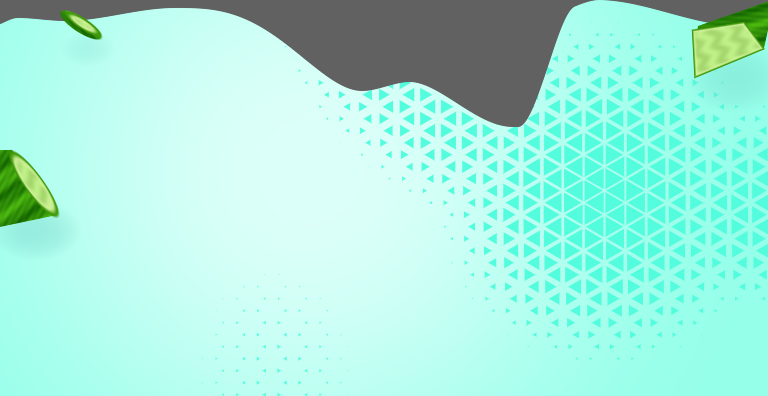
Write a WebGL 1 fragment shader that draws this background.

```glsl
precision highp float;
uniform vec2 u_resolution;

const vec2 CANVAS = vec2(768.0, 396.0);
const vec3 PALE = vec3(0.86, 1.0, 0.975);
const vec3 MINT = vec3(0.59, 1.0, 0.915);
const vec3 TURQUOISE = vec3(0.33, 0.99, 0.87);
const vec3 GREY = vec3(0.38);
const vec3 SHADE = vec3(0.45, 0.82, 0.78);
const vec3 DARK_GREEN = vec3(0.08, 0.4, 0.0);
const vec3 LEAF_GREEN = vec3(0.3, 0.72, 0.06);
const vec3 FLESH = vec3(0.7, 0.89, 0.48);

float fill(float d, float px) {
  return 1.0 - smoothstep(-0.6 * px, 0.6 * px, d);
}

// Coordinates along and across a unit axis
vec2 alongAxis(vec2 p, vec2 axis) {
  return vec2(dot(p, axis), dot(p, vec2(-axis.y, axis.x)));
}

float ellipse(vec2 q, vec2 radii) {
  return (length(q / radii) - 1.0) * min(radii.x, radii.y);
}

float halfPlane(vec2 p, vec2 a, vec2 b) {
  vec2 e = normalize(b - a);
  return dot(p - a, vec2(e.y, -e.x));
}

// Convex quad, corners counter-clockwise
float quad(vec2 p, vec2 a, vec2 b, vec2 c, vec2 d) {
  return max(max(halfPlane(p, a, b), halfPlane(p, b, c)),
             max(halfPlane(p, c, d), halfPlane(p, d, a)));
}

float ramp(float x, float a, float b, float skew) {
  float t = pow(clamp((x - a) / (b - a), 0.0, 1.0), skew);
  return t * t * (3.0 - 2.0 * t);
}

// Height of the wavy upper border
float waveHeight(float x) {
  return 370.0 + 8.0 * ramp(x, -8.0, 18.0, 1.0) - 3.0 * ramp(x, 18.0, 65.0, 1.0)
    + 13.0 * ramp(x, 65.0, 175.0, 1.0) - 83.0 * ramp(x, 175.0, 362.0, 1.5)
    + 9.0 * ramp(x, 362.0, 410.0, 1.0) - 45.0 * ramp(x, 410.0, 513.0, 0.93)
    + 112.0 * ramp(x, 518.0, 575.0, 1.0) + 15.0 * ramp(x, 545.0, 600.0, 1.0)
    - 26.0 * ramp(x, 597.0, 740.0, 1.0);
}

float waveDistance(vec2 p) {
  float slope = waveHeight(p.x + 0.5) - waveHeight(p.x - 0.5);
  return (p.y - waveHeight(p.x)) / sqrt(1.0 + slope * slope);
}

float bump(vec2 q, vec2 radii) {
  q /= radii;
  return max(0.0, 1.0 - dot(q, q));
}

// Relative triangle size across the canvas
float halftoneSize(vec2 c) {
  float core = 0.88 * bump(c - vec2(605.0, 201.0), vec2(172.0, 177.0));
  float arm = 0.6 * bump(alongAxis(c - vec2(450.0, 276.0), vec2(0.82, -0.57)), vec2(205.0, 90.0));
  float right = 0.72 * bump(c - vec2(750.0, 191.0), vec2(110.0, 108.0));
  float dots = 0.17 * bump(c - vec2(275.0, 26.0), vec2(85.0, 112.0));
  return max(max(core, arm), max(right, dots));
}

// Triangular lattice whose cells shrink towards their centroids
float triangles(vec2 p, float px) {
  const vec2 CELL = vec2(20.8, 24.0);
  const vec2 ORIGIN = vec2(417.3, 253.3);
  vec2 g = (p - ORIGIN) / CELL;
  float column = floor(g.x);
  float f = g.x - column;
  float shift = 0.5 * mod(column, 2.0);
  float v = g.y - shift;
  float row = floor(v + 0.5);
  float w = abs(v - row);
  vec2 center = vec2(column + 1.0 / 3.0, row + shift);
  if (w > 0.5 * (1.0 - f)) {
    center = vec2(column + 2.0 / 3.0, floor(v) + 0.5 + shift);
    f = 1.0 - f;
    w = 0.5 - w;
  }
  float size = halftoneSize(ORIGIN + center * CELL);
  float inner = min(f, 0.5 * (1.0 - f) - w);
  return fill(((1.0 - size) / 3.0 - inner) * CELL.x, px) * smoothstep(0.0, 0.06, size);
}

vec3 leafSkin(vec2 q) {
  float streaks = sin(q.y * 0.22) + 0.5 * sin(q.y * 0.6 + q.x * 0.08) + 0.3 * sin(q.x * 0.5 + q.y);
  return mix(DARK_GREEN, LEAF_GREEN, clamp(0.5 + 0.32 * streaks, 0.0, 1.0));
}

// Cut surface: green rim, light ring and translucent flesh
vec3 cutFace(vec3 under, float d, vec2 q, float px) {
  vec3 flesh = FLESH + 0.05 * sin(q.x * 0.3 + sin(q.y * 0.4));
  vec3 face = mix(vec3(0.83, 0.95, 0.62), flesh, smoothstep(1.0, 5.0, -d));
  face = mix(vec3(0.25, 0.6, 0.04), face, smoothstep(0.5, 2.5, -d));
  return mix(under, face, fill(d, px));
}

vec3 shadow(vec3 color, vec2 q, vec2 radii, float strength) {
  return mix(color, SHADE, strength * bump(q, radii));
}

void main() {
  vec2 p = gl_FragCoord.xy / u_resolution * CANVAS;
  float px = CANVAS.y / u_resolution.y;

  // Glow, halftone, soft shadows and border
  vec3 color = mix(PALE, MINT, smoothstep(30.0, 450.0, length(p - vec2(310.0, 225.0))));
  color = mix(color, TURQUOISE, triangles(p, px));
  color = shadow(color, p - vec2(88.0, 347.0), vec2(28.0, 18.0), 0.2);
  color = shadow(color, p - vec2(36.0, 165.0), vec2(46.0, 30.0), 0.4);
  color = shadow(color, p - vec2(735.0, 318.0), vec2(50.0, 36.0), 0.35);
  color = mix(color, GREY, fill(-waveDistance(p), px));

  // Small slice
  vec2 q = alongAxis(p - vec2(81.0, 371.0), vec2(0.84, -0.54));
  color = mix(color, leafSkin(q), fill(ellipse(q, vec2(24.0, 7.5)), px));
  color = cutFace(color, ellipse(q - vec2(1.0, 2.0), vec2(21.0, 5.0)), q, px);

  // Left chunk
  q = alongAxis(p - vec2(34.0, 212.0), vec2(0.586, -0.81));
  float body = quad(p, vec2(-5.0, 168.0), vec2(57.0, 181.0), vec2(12.0, 246.0), vec2(-5.0, 246.0));
  color = mix(color, leafSkin(q.yx), fill(body, px));
  color = cutFace(color, ellipse(q, vec2(40.0, 9.5)), q, px);

  // Right chunk
  q = alongAxis(p - vec2(725.0, 350.0), vec2(0.93, 0.37));
  body = quad(p, vec2(695.0, 352.0), vec2(764.0, 348.0), vec2(775.0, 397.0), vec2(698.0, 370.0));
  color = mix(color, leafSkin(q), fill(body, px));
  float face = quad(p, vec2(699.0, 325.0), vec2(757.0, 349.0), vec2(742.0, 369.0), vec2(697.0, 362.0)) - 5.0;
  color = cutFace(color, face, q, px);

  gl_FragColor = vec4(color, 1.0);
}
```
